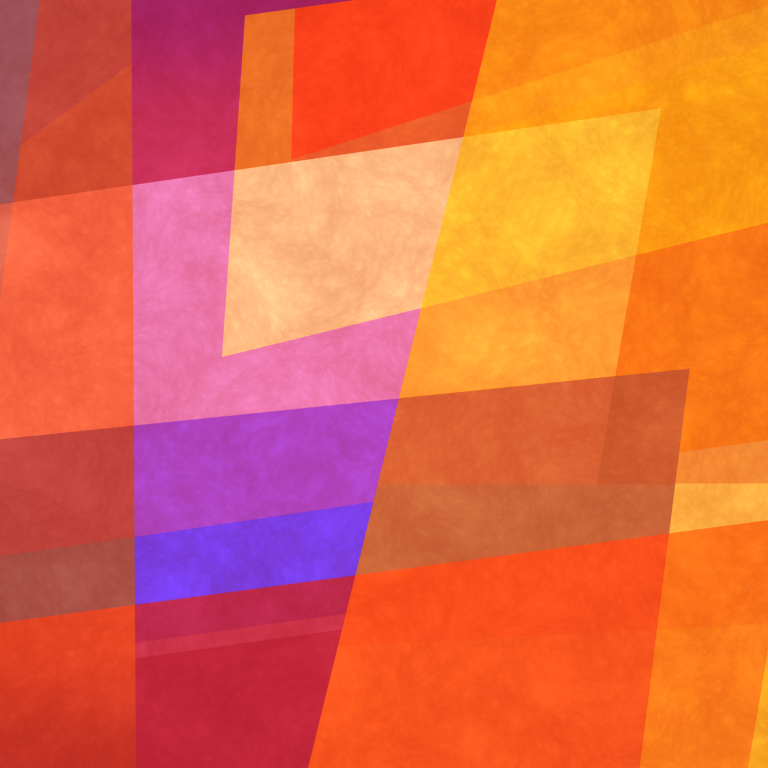
A Shadertoy shader for this background:

```glsl
// Overlapping translucent paper panels in orange, pink and violet with a mottled grain.

// Soft mask of the side left of the line a -> b (above it, when it runs rightward).
float leftOf(vec2 p, vec2 a, vec2 b) {
    vec2 d = normalize(b - a), q = p - a;
    float w = 0.8 / min(iResolution.x, iResolution.y);
    return smoothstep(-w, w, d.x * q.y - d.y * q.x);
}

vec2 hash2(vec2 c) {
    vec3 h = fract(c.xyx * vec3(0.1031, 0.1030, 0.0973));
    h += dot(h, h.yzx + 33.33);
    return fract((h.xx + h.yz) * h.zy);
}

// Smooth cellular noise: soft spots around jittered points, centred near zero.
float spots(vec2 p) {
    vec2 cell = floor(p), f = fract(p);
    float sum = 0.0;
    for (int y = -1; y <= 1; y++)
    for (int x = -1; x <= 1; x++) {
        vec2 o = vec2(x, y), d = o + hash2(cell + o) - f;
        sum += exp(-6.0 * dot(d, d));
    }
    return sum - 0.52;
}

// Paper mottling: layered spots, bent by sines.
float paperGrain(vec2 p) {
    p += 0.012 * sin(p.yx * 23.0 + 2.0 * sin(p * 17.0));
    float sum = 0.0, amp = 0.33, scale = 9.0;
    for (int i = 0; i < 5; i++) {
        sum += amp * spots(p * scale + float(i) * 17.3);
        p = mat2(0.8, 0.6, -0.6, 0.8) * p;
        scale *= 2.1;
        amp *= 0.86;
    }
    return sum;
}

void mainImage(out vec4 fragColor, in vec2 fragCoord) {
    vec2 p = fragCoord / iResolution.xy;

    // Long edges shared by the panels
    float leftPanel = leftOf(p, vec2(0.177, 0.0), vec2(0.171, 1.0));
    float leftOfDiagonal = leftOf(p, vec2(0.401, 0.0), vec2(0.647, 1.0));
    float aboveSheet = leftOf(p, vec2(0.0, 0.734), vec2(0.861, 0.859));
    float insideSheet = leftOf(p, vec2(0.777, 0.370), vec2(0.861, 0.859));
    float aboveBand = leftOf(p, vec2(0.0, 0.428), vec2(0.898, 0.520));
    float belowBand = 1.0 - leftOf(p, vec2(0.0, 0.189), vec2(0.875, 0.306));
    float insideBand = leftOf(p, vec2(0.833, 0.0), vec2(0.898, 0.520));
    float aboveGold = leftOf(p, vec2(0.289, 0.535), vec2(1.0, 0.710));
    float aboveRay = leftOf(p, vec2(0.379, 0.792), vec2(1.0, 0.993));
    float aboveStrip = leftOf(p, vec2(0.177, 0.301), vec2(0.482, 0.346));
    float aboveShade = leftOf(p, vec2(0.177, 0.145), vec2(1.0, 0.188));

    // Left panel: rust, coral and brick, with a mauve wedge
    vec3 left = mix(vec3(0.97, 0.39, 0.25), vec3(0.83, 0.30, 0.19), aboveSheet);
    left = mix(left, vec3(0.77, 0.27, 0.22), aboveSheet
        * leftOf(p, vec2(0.0, 0.792), vec2(0.171, 0.917)));
    left = mix(left, vec3(0.58, 0.35, 0.40), mix(0.25, 0.7, aboveSheet)
        * leftOf(p, vec2(0.0, 0.61), vec2(0.052, 1.0)));
    vec3 leftBand = mix(vec3(0.67, 0.31, 0.27), vec3(0.76, 0.27, 0.24),
        leftOf(p, vec2(0.0, 0.276), vec2(0.177, 0.301)));
    left = mix(leftBand, left, aboveBand);
    left = mix(left, mix(vec3(0.79, 0.20, 0.15), vec3(0.91, 0.27, 0.14),
        smoothstep(0.0, 0.17, p.y)), belowBand);

    // Middle panel: magenta, pink, violet and crimson
    vec3 middle = mix(vec3(0.92, 0.46, 0.66),
        mix(vec3(0.79, 0.19, 0.34), vec3(0.66, 0.14, 0.38),
            smoothstep(0.82, 1.0, p.y)), aboveSheet);
    float goldShape = aboveGold
        * (1.0 - leftOf(p, vec2(0.289, 0.535), vec2(0.319, 0.980)))
        * (1.0 - leftOf(p, vec2(0.319, 0.980), vec2(0.462, 1.0)));
    vec3 upperGold = mix(vec3(0.92, 0.36, 0.17), vec3(0.99, 0.26, 0.11), aboveRay);
    upperGold = mix(upperGold, vec3(0.93, 0.43, 0.15),
        leftOf(p, vec2(0.379, 0.790), vec2(0.384, 0.987)));
    middle = mix(middle, mix(vec3(0.99, 0.72, 0.50), upperGold, aboveSheet), goldShape);
    middle = mix(mix(vec3(0.48, 0.24, 0.88), vec3(0.68, 0.26, 0.73), aboveStrip),
        middle, aboveBand);
    vec3 crimson = mix(vec3(0.76, 0.15, 0.22), vec3(0.80, 0.20, 0.28),
        leftOf(p, vec2(0.177, 0.143), vec2(0.443, 0.180)));
    crimson = mix(crimson, vec3(0.74, 0.16, 0.29),
        leftOf(p, vec2(0.177, 0.163), vec2(0.443, 0.200)));
    middle = mix(middle, crimson, belowBand);

    // Right panel: amber backdrop and the pale strip at its edge
    vec3 right = mix(vec3(0.98, 0.46, 0.09), vec3(1.0, 0.61, 0.08), aboveGold);
    right = mix(right, vec3(1.0, 0.58, 0.12), 0.6
        * leftOf(p, vec2(0.60, 0.820), vec2(1.0, 0.941)));
    right = mix(right, vec3(0.99, 0.54, 0.09), aboveRay);
    vec3 paleStrip = mix(vec3(1.0, 0.68, 0.26), vec3(0.96, 0.53, 0.20),
        smoothstep(0.369, 0.372, p.y));
    right = mix(paleStrip, right, leftOf(p, vec2(0.885, 0.411), vec2(1.0, 0.427)));

    // Golden sheet, copper band and vermilion base over the backdrop
    vec3 sheet = mix(vec3(1.0, 0.61, 0.20), vec3(1.0, 0.72, 0.19), aboveGold);
    right = mix(right, sheet, insideSheet * (1.0 - aboveSheet) * aboveBand);
    vec3 copper = mix(vec3(0.80, 0.35, 0.18), vec3(0.85, 0.38, 0.20), insideSheet);
    copper = mix(vec3(0.79, 0.39, 0.22), copper, smoothstep(0.367, 0.371, p.y));
    right = mix(right, copper, insideBand * (1.0 - aboveBand));
    vec3 base = mix(vec3(1.0, 0.48, 0.11), vec3(0.98, 0.33, 0.12), insideBand);
    base *= mix(vec3(1.0), vec3(1.0, 0.94, 0.95), aboveShade);
    base = mix(vec3(1.0, 0.65, 0.14), base,
        leftOf(p, vec2(0.974, 0.0), vec2(1.0, 0.154)));
    right = mix(right, base, belowBand);

    // Join the panels, then add grain and a slight darkening at the corners
    vec3 color = mix(right, mix(middle, left, leftPanel), leftOfDiagonal);
    color *= 1.0 + paperGrain(p) * vec3(0.07, 0.18, 0.20);
    color *= 1.02 - 0.12 * pow(length(p - 0.5), 2.0);
    fragColor = vec4(clamp(color, 0.0, 1.0), 1.0);
}
```
